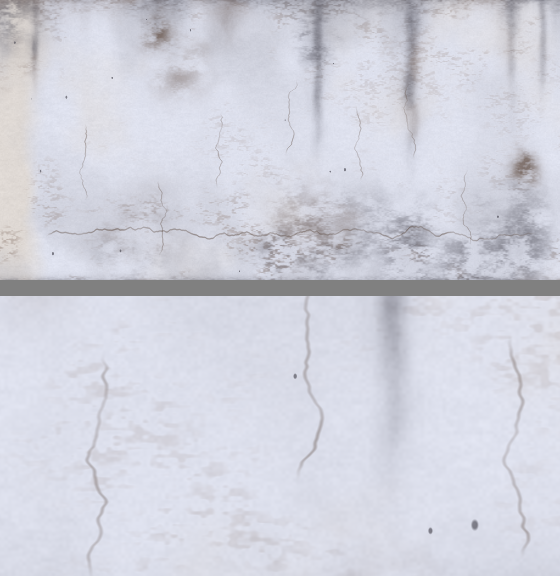
Top, the full canvas; bottom, a detail of the centre.
Write a Shadertoy shader that draws this texture.

```glsl
const vec3 PLASTER = vec3(0.875, 0.887, 0.937);
const vec3 SHADE   = vec3(0.745, 0.750, 0.790);
const vec3 CREAM   = vec3(0.875, 0.845, 0.815);
const vec3 SOOT    = vec3(0.330, 0.325, 0.365);
const vec3 RUST    = vec3(0.500, 0.420, 0.380);

// x, half width, length, strength
const vec4 STREAKS[7] = vec4[7](
    vec4(0.128, 0.010, 0.40, 0.90), vec4(0.560, 0.022, 0.22, 0.50),
    vec4(1.135, 0.015, 0.68, 0.62), vec4(1.470, 0.019, 0.70, 0.66),
    vec4(1.830, 0.016, 0.55, 0.28), vec4(1.935, 0.012, 0.45, 0.26),
    vec4(0.820, 0.045, 0.22, 0.32));

// x, y, radius, strength
const vec4 STAINS[8] = vec4[8](
    vec4(1.09, 0.17, 0.125, 0.95), vec4(1.47, 0.10, 0.105, 0.95),
    vec4(1.85, 0.12, 0.120, 0.80), vec4(1.13, 0.85, 0.060, 0.75),
    vec4(0.50, 0.14, 0.130, 0.32), vec4(1.70, 0.07, 0.110, 0.60),
    vec4(0.03, 0.97, 0.130, 0.70), vec4(1.28, 0.20, 0.110, 0.36));

float hash(vec2 p) {
    vec3 q = fract(p.xyx * 0.1031);
    q += dot(q, q.yzx + 33.33);
    return fract((q.x + q.y) * q.z);
}

float noise(vec2 p) {
    vec2 i = floor(p), f = fract(p);
    f = f * f * (3.0 - 2.0 * f);
    return mix(mix(hash(i), hash(i + vec2(1, 0)), f.x),
               mix(hash(i + vec2(0, 1)), hash(i + vec2(1, 1)), f.x), f.y);
}

float fbm(vec2 p) {
    float sum = 0.0, amp = 0.516;
    for (int i = 0; i < 5; i++) {
        sum += amp * noise(p);
        p = mat2(1.6, 1.2, -1.2, 1.6) * p + 17.3;
        amp *= 0.5;
    }
    return sum;
}

// Horizontally brushed roughness of the plaster
float brushed(vec2 p, float scale) {
    return 0.55 * noise(p * scale * vec2(0.4, 1.0))
         + 0.45 * noise(p * scale * vec2(1.1, 2.1) + 31.0);
}

float streak(vec2 p, vec4 s) {
    float depth = 1.0 - p.y;
    float sway = (noise(vec2(depth * 9.0, s.x * 37.0)) - 0.5) * s.y;
    float d = (p.x - s.x - sway) / s.y;
    float fade = 1.0 - smoothstep(s.z * 0.3, s.z, depth);
    float patches = smoothstep(0.2, 0.75, fbm(p * vec2(18.0, 7.0) + s.x * 50.0));
    return s.w * (exp(-d * d) + 0.22 * exp(-d * d * 0.12)) * fade * (0.3 + patches);
}

float stain(vec2 p, vec4 s, float grain) {
    vec2 warp = vec2(fbm(p * 9.0 + s.x), fbm(p * 9.0 + 40.0)) - 0.5;
    float d = length((p - s.xy) * vec2(1.0, 0.85) + warp * s.z * 1.4) / s.z;
    float clumps = fbm(p * vec2(13.0, 17.0) + s.x * 20.0);
    float cover = smoothstep(0.34, 0.68, clumps * 0.72 + grain * 0.28);
    return s.w * exp(-d * d * 1.1) * (0.12 + cover);
}

// Thin jagged line running along p.y, between two ends
float crack(vec2 p, float x, vec2 ends, float wander, float thickness) {
    float path = x + (fbm(vec2(p.y * 8.0, x * 23.0)) - 0.5) * wander;
    float span = smoothstep(ends.x, ends.x + 0.04, p.y)
               * (1.0 - smoothstep(ends.y - 0.04, ends.y, p.y));
    float soft = max(thickness, 1.0 / iResolution.y);
    float worn = 0.35 + 0.65 * noise(vec2(p.y * 24.0, x * 11.0));
    return (1.0 - smoothstep(0.0, soft, abs(p.x - path))) * span * worn;
}

// Sparse round pits, one per grid cell at most
float pits(vec2 p, float cells, float share) {
    vec2 id = floor(p * cells);
    vec2 c = 0.25 + 0.5 * vec2(hash(id + 5.0), hash(id + 9.0));
    float r = mix(0.06, 0.16, hash(id + 13.0));
    float d = length((fract(p * cells) - c) * vec2(1.2, 0.8));
    return step(1.0 - share, hash(id)) * (1.0 - smoothstep(r * 0.4, r, d));
}

void mainImage(out vec4 fragColor, in vec2 fragCoord) {
    vec2 p = fragCoord / iResolution.y;
    float grain = brushed(p, 105.0);
    float clouds = fbm(p * vec2(4.0, 3.2) + 7.0);
    float low = 1.0 - smoothstep(0.0, 0.48, p.y);
    float high = smoothstep(0.55, 1.0, p.y);

    // Plaster with a cream left margin, cloudy shade and vertical washes
    float margin = 1.0 - smoothstep(0.07, 0.17, p.x + (clouds - 0.5) * 0.12);
    vec3 col = mix(PLASTER, CREAM, margin * 0.85);
    col = mix(col, CREAM, 0.35 * smoothstep(0.5, 0.75, fbm(p * 3.0 + 60.0)));
    float wash = smoothstep(0.45, 0.9, noise(vec2(p.x * 13.0, p.y * 1.1)));
    float shade = smoothstep(0.42, 0.72, clouds) * (0.2 + 0.45 * low + 0.3 * high);
    col = mix(col, SHADE, clamp(shade + wash * high * 0.3, 0.0, 1.0));

    // Scuffed smears in brushed patches
    float patches = smoothstep(0.48, 0.72, fbm(p * vec2(6.0, 8.0) + 90.0));
    float scuff = patches * smoothstep(0.45, 0.8, grain) * (0.22 + 0.4 * low + 0.15 * high);
    col = mix(col, RUST, scuff * 0.7);

    // Soot runs, stains and the dirty upper and lower edges
    float soot = 0.0;
    for (int i = 0; i < 7; i++) soot += streak(p, STREAKS[i]);
    for (int i = 0; i < 8; i++) soot += stain(p, STAINS[i], grain);
    float drip = 0.008 + 0.085 * pow(fbm(vec2(p.x * 11.0, 3.0)), 2.0);
    soot += 0.55 * exp(-(1.0 - p.y) / drip) * (0.4 + grain);
    soot += 0.45 * exp(-p.y / 0.010) * (0.3 + grain);
    soot *= 0.72 + 0.56 * grain;
    float warm = smoothstep(0.45, 0.65, fbm(p * 3.5 + 21.0));
    col = mix(col, mix(SOOT, RUST, warm * 0.65), 0.88 * (1.0 - exp(-soot * 1.15)));

    // Rusty seeps
    float rust = stain(p, vec4(0.555, 0.88, 0.05, 0.8), grain)
               + stain(p, vec4(1.875, 0.39, 0.05, 0.9), grain)
               + stain(p, vec4(0.64, 0.75, 0.09, 0.4), grain);
    col = mix(col, RUST * 0.85, clamp(rust, 0.0, 0.8));

    // One long level crack, and upright ones spread along the wall
    float cracks = crack(p.yx, 0.16, vec2(0.16, 1.92), 0.13, 0.005);
    for (int i = 0; i < 7; i++) {
        float k = float(i);
        float base = mix(0.03, 0.5, hash(vec2(k, 4.0)));
        float x = 0.28 + 0.23 * k + 0.08 * hash(vec2(k, 8.0));
        cracks += 0.75 * crack(p, x, vec2(base, base + 0.28), 0.13, 0.004);
    }
    col = mix(col, RUST * 0.8, clamp(cracks, 0.0, 1.0) * 0.6);

    // Pits and fine tooth
    col = mix(col, SOOT, pits(p, 24.0, 0.012) * 0.7);
    col += (grain - 0.5) * 0.035 + (noise(p * 230.0) - 0.5) * 0.022;
    fragColor = vec4(clamp(col, 0.0, 1.0), 1.0);
}
```
